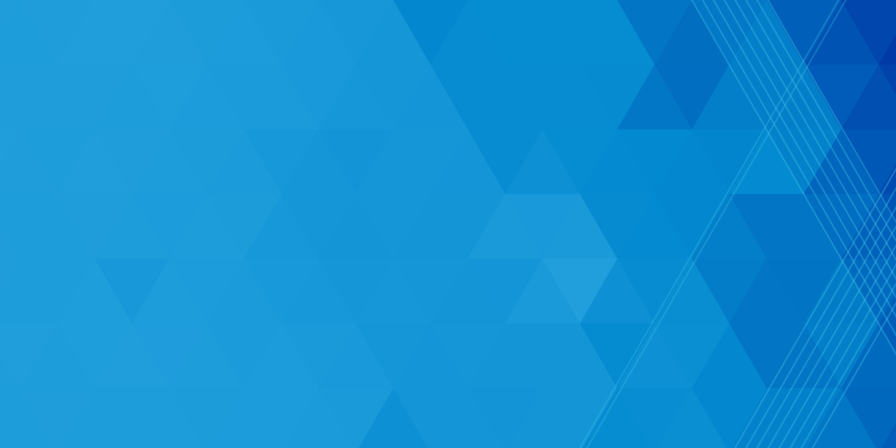
Reproduce this background procedurally as a WebGL 2 fragment shader.

```glsl
#version 300 es
precision highp float;

uniform vec2 u_resolution;
out vec4 fragColor;

const float SLOPE = 0.57735;      // horizontal run of a 60 degree edge
const float COLUMNS = 12.0;       // half triangles per canvas height
const float ROWS = 6.9282;        // triangle rows per canvas height
const float GRID_SHIFT = 0.0443;
const int SAMPLES = 3;
const vec3 LINE_COLOR = vec3(0.25, 0.78, 0.92);

// Tonal accents: column, row, radius, strength
const vec4 ACCENTS[12] = vec4[12](
    vec4(3.0, 4.0, 0.8, -0.018), vec4(8.0, 3.0, 1.6, -0.010),
    vec4(8.0, 5.5, 1.8, 0.008), vec4(10.0, 6.0, 0.8, -0.018),
    vec4(11.0, 0.0, 0.8, -0.020), vec4(14.0, 3.0, 1.2, 0.018),
    vec4(15.0, 4.0, 0.8, 0.040), vec4(16.0, 4.0, 0.8, 0.022),
    vec4(18.0, 5.0, 1.4, 0.030), vec4(20.3, 4.0, 1.6, -0.045),
    vec4(18.0, 0.5, 0.9, -0.035), vec4(20.0, 1.0, 1.3, 0.032));

float hash(vec2 p) {
    return fract(sin(dot(p, vec2(127.1, 311.7))) * 4375.85);
}

// Triangle address: column of its centre, row counted from the top
vec2 triangleCell(vec2 p) {
    vec2 grid = vec2((p.x - GRID_SHIFT) * COLUMNS, (1.0 - p.y) * ROWS);
    vec2 cell = floor(grid);
    vec2 local = grid - cell;
    float odd = mod(cell.x + cell.y, 2.0);
    float edge = mix(local.y, 1.0 - local.y, odd);
    return cell + vec2(step(edge, local.x), 0.0);
}

float accentTone(vec2 cell) {
    float tone = 0.0;
    for (int i = 0; i < 12; i++) {
        vec4 a = ACCENTS[i];
        tone += a.w * (1.0 - smoothstep(a.z * 0.8, a.z * 1.2, distance(cell, a.xy)));
    }
    return tone;
}

// Brightness of one triangle, falling from left to right in stepped regions
float cellTone(vec2 cell) {
    float column = cell.x;
    float row = cell.y;
    float tone = mix(0.617, 0.585, smoothstep(3.0, 12.0, column));
    float middleEdge = row < 2.5 ? 10.5 + row : 15.5;
    if (column > middleEdge) {
        tone = 0.548 - 0.05 * smoothstep(15.0, 22.0, column);
    }
    if (row < 1.5 && column > 16.5) {
        tone = 0.465;
    }
    tone += accentTone(cell);

    // Deep blue along the right side, darkest in the upper corner
    bool lightNotch = row > 3.5 && row < 5.5;
    float deepEdge = row < 0.5 ? 20.5 : (lightNotch ? 22.5 : 21.5);
    if (column > deepEdge) {
        tone = 0.40 - 0.05 * (column - 20.5) + 0.035 * min(row, 4.0);
    }
    return tone + 0.006 * (hash(cell) - 0.5);
}

vec3 toneColor(float tone) {
    float red = 0.013 * smoothstep(0.40, 0.50, tone) + 1.4 * max(tone - 0.54, 0.0);
    float blue = 0.79 + (tone - 0.5) * (tone > 0.5 ? 0.6 : 0.5);
    return vec3(red, tone, blue);
}

// Coverage of evenly spaced parallel lines, measured along the top edge
float lineFan(float offset, float start, float spacing, float count, float pixel) {
    float index = clamp(round((offset - start) / spacing), 0.0, count - 1.0);
    float dist = abs(offset - start - index * spacing) * 0.866;
    float halfWidth = 0.0013;
    float reach = halfWidth + pixel;
    return (1.0 - smoothstep(0.0, reach, dist)) * min(1.0, 2.0 * halfWidth / reach);
}

void main() {
    float pixel = 1.0 / u_resolution.y;
    vec2 p = gl_FragCoord.xy * pixel;

    // Supersampled triangle mosaic
    vec3 color = vec3(0.0);
    for (int j = 0; j < SAMPLES; j++) {
        for (int i = 0; i < SAMPLES; i++) {
            vec2 jitter = (vec2(i, j) + 0.5) / float(SAMPLES) - 0.5;
            color += toneColor(cellTone(triangleCell(p + jitter * pixel)));
        }
    }
    color /= float(SAMPLES * SAMPLES);

    // Thin diagonal lines
    float run = (1.0 - p.y) * SLOPE;
    float falling = lineFan(p.x - run, 1.544, 0.0243, 8.0, pixel);
    float rising = lineFan(p.x + run, 2.218, 0.0247, 8.0, pixel);
    float pair = lineFan(p.x + run, 1.872, 0.0158, 2.0, pixel);
    color = mix(color, LINE_COLOR, 0.5 * falling);
    color = mix(color, LINE_COLOR, 0.5 * rising);
    color = mix(color, LINE_COLOR, 0.4 * pair);

    fragColor = vec4(color, 1.0);
}
```
